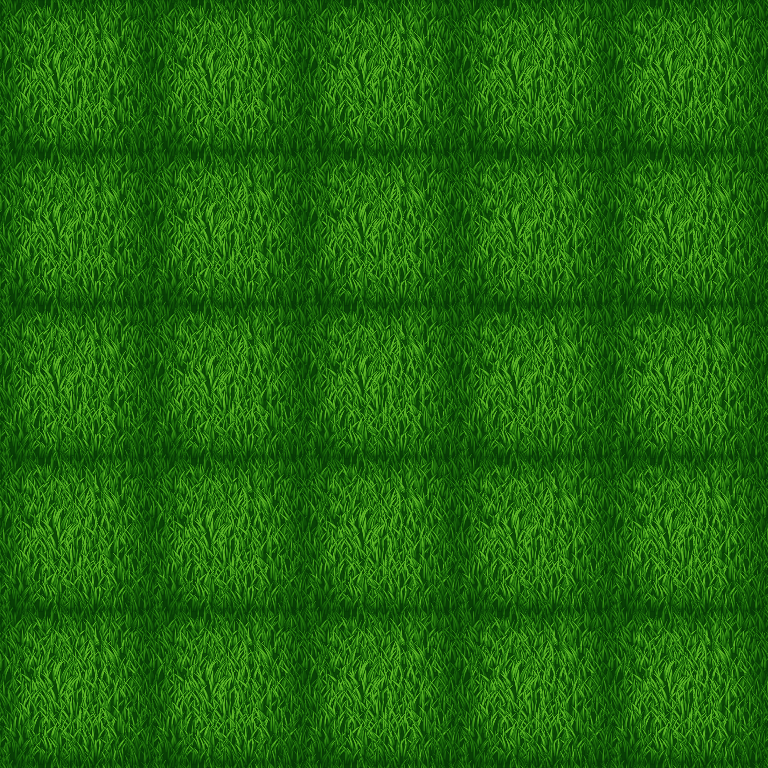
A Shadertoy shader for this texture:

```glsl
// Dense lawn of curved grass blades on repeating square tiles with darkened edges.

const float TAU = 6.2831853;
const float TILE_SIZE = 0.199;              // side of one tile, canvas = 1
const vec2 TILE_ORIGIN = vec2(-0.002, 1.002);
const vec2 CELLS = vec2(32.0, 30.0);        // blade roots per tile
const float SOIL_TONE = 0.14;

vec4 hash4(vec2 p) {
    vec4 h = fract(p.xyxy * vec4(0.1031, 0.1030, 0.0973, 0.1099));
    h += dot(h, h.wzxy + 33.33);
    return fract((h.xxyz + h.yzzw) * h.zywx);
}

// Layered sines that repeat exactly once per tile, about -1 to 1.
float clumps(vec2 p) {
    return 0.45 * sin(TAU * (3.0 * p.x + 2.0 * p.y) + 1.0)
         + 0.35 * sin(TAU * (5.0 * p.x - 3.0 * p.y) + 2.6)
         + 0.30 * sin(TAU * (2.0 * p.x + 7.0 * p.y) + 4.1);
}

// Signed distance across a tapering, bending blade, and position over its width.
vec2 bladeShape(vec2 p, float height, float lean, float halfWidth) {
    float u = clamp(p.y / height, 0.0, 1.0);
    float slope = lean * (0.2 + 1.6 * u) / height;
    float across = (p.x - lean * u * (0.2 + 0.8 * u)) / sqrt(1.0 + slope * slope);
    float w = halfWidth * (1.0 - u * u);
    float dist = max(abs(across) - w, max(-p.y, p.y - height));
    return vec2(dist, clamp(across / max(w, 0.001), -1.0, 1.0));
}

float coverage(float dist, float softness) {
    return clamp(0.5 - dist / softness, 0.0, 1.0);
}

// Paints one blade, with a dark rim behind it, over the tone below.
float paintBlade(float tone, vec2 p, vec4 rnd, float clump, float pixel) {
    float height = mix(0.07, 0.14, rnd.z);
    float lean = clamp(0.025 * clump + 0.15 * (rnd.w - 0.5), -0.075, 0.075);
    float halfWidth = mix(0.0065, 0.0105, fract(rnd.x * 7.0 + rnd.w));
    vec2 blade = bladeShape(p, height, lean, halfWidth);
    float u = clamp(p.y / height, 0.0, 1.0);

    float rim = coverage(blade.x - 0.005, pixel + 0.004);
    tone *= 1.0 - 0.5 * rim;

    float vigor = mix(0.6, 1.5, fract(rnd.y * 5.0 + rnd.z)) + 0.12 * clump;
    float bladeTone = mix(0.28, vigor, u) + 0.25 * blade.y * sign(lean);
    return mix(tone, bladeTone, coverage(blade.x, pixel));
}

// Back rows first, so that blades rooted lower overlap those behind.
float grassTone(vec2 p, float pixel) {
    vec2 home = floor(p * CELLS);
    float tone = SOIL_TONE;
    for (int row = 0; row >= -5; row--) {
        for (int col = -3; col <= 3; col++) {
            vec2 cell = home + vec2(col, row);
            vec4 rnd = hash4(mod(cell, CELLS) + 11.0);
            vec2 root = (cell + rnd.xy) / CELLS;
            tone = paintBlade(tone, p - root, rnd, clumps(cell / CELLS), pixel);
        }
    }
    return tone;
}

// Bright middle fading to narrow, dark tile seams.
float tileLight(vec2 p) {
    vec2 edge = 0.5 - abs(fract(p) - 0.5);
    vec2 fade = sqrt(smoothstep(vec2(-0.02), vec2(0.36, 0.32), edge));
    float seam = 1.0 - 0.2 * (1.0 - smoothstep(0.0, 0.025, edge.y));
    return mix(0.7, 1.7, fade.x * fade.y) * seam;
}

// Deep green at 0 to yellowish green at 1.
vec3 grassColor(float tone) {
    float t = clamp(tone, -0.2, 1.2);
    return vec3(0.02, 0.20, 0.02) + t * vec3(0.11, 0.42, 0.0)
         + t * t * vec3(0.15, 0.0, 0.09);
}

void mainImage(out vec4 fragColor, in vec2 fragCoord) {
    vec2 uv = fragCoord / iResolution.xy;
    vec2 p = (uv - TILE_ORIGIN) / TILE_SIZE;
    float pixel = 0.85 / (iResolution.y * TILE_SIZE);
    float tone = grassTone(p, pixel) * tileLight(p);
    fragColor = vec4(grassColor(tone), 1.0);
}
```
